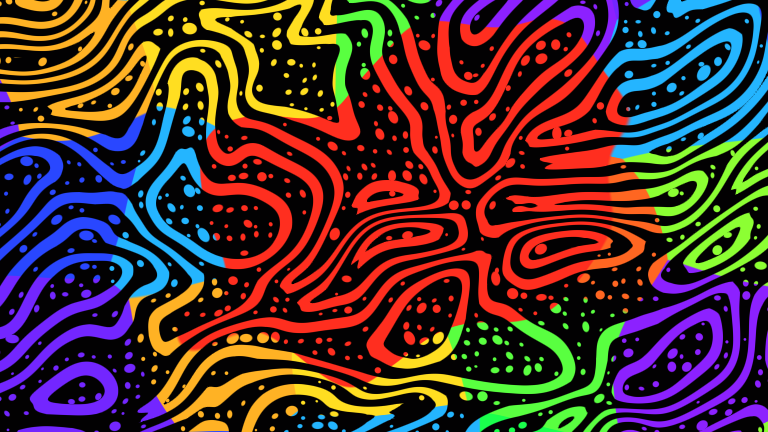
Give the GLSL for this pattern, as a Shadertoy shader.

```glsl
vec2 hash2(vec2 p) {
    p = vec2(dot(p, vec2(127.1, 311.7)), dot(p, vec2(269.5, 183.3)));
    return fract(sin(p) * 43758.5453);
}

// Gradient noise, roughly -0.7 to 0.7
float cornerSlope(vec2 cell, vec2 f, vec2 corner) {
    float angle = 6.2832 * hash2(cell + corner).x;
    return dot(vec2(cos(angle), sin(angle)), f - corner);
}

float noise(vec2 p) {
    vec2 i = floor(p), f = p - i;
    vec2 u = f * f * f * (f * (f * 6.0 - 15.0) + 10.0);
    float low = mix(cornerSlope(i, f, vec2(0, 0)), cornerSlope(i, f, vec2(1, 0)), u.x);
    float high = mix(cornerSlope(i, f, vec2(0, 1)), cornerSlope(i, f, vec2(1, 1)), u.x);
    return mix(low, high, u.y);
}

vec2 tilt(vec2 p, float angle) {
    float c = cos(angle), s = sin(angle);
    return vec2(c * p.x + s * p.y, c * p.y - s * p.x);
}

// Warped height map: bands lie at half levels, gaps at whole levels
float height(vec2 p) {
    p += 0.16 * vec2(noise(p * 2.9 + 7.3), noise(p * 2.9 + 31.8));
    vec2 q = tilt(p, 0.5);
    return 4.4 * noise(q * vec2(2.9, 5.2) + 3.6) + 0.6 * noise(q * vec2(6.5, 9.5) + 17.2);
}

// Height in x, slope in yz
vec3 heightAndSlope(vec2 p) {
    vec2 e = vec2(0.003, 0.0);
    float h = height(p);
    return vec3(h, (vec2(height(p + e.xy), height(p + e.yx)) - h) / e.x);
}

float bandHalfWidth(vec2 slope) {
    return min(0.0135 * sqrt(dot(slope, slope) + 14.0), 0.22);
}

float bands(vec2 p) {
    vec3 h = heightAndSlope(p);
    float edge = abs(fract(h.x) - 0.5) - bandHalfWidth(h.yz);
    float soft = max(0.6 * fwidth(edge), 0.0005);
    return smoothstep(soft, -soft, edge);
}

// Oval dots that fit the room between bands and follow their direction
float dots(vec2 p, float px) {
    float size = 0.034, cover = 0.0;
    vec2 home = floor(p / size);
    for (int k = 0; k < 9; k++) {
        vec2 cell = home + vec2(k % 3 - 1, k / 3 - 1);
        vec2 rnd = hash2(cell + 5.0);
        vec2 center = (cell + 0.5 + 0.55 * (rnd - 0.5)) * size;
        vec3 h = heightAndSlope(center);
        float slope = max(length(h.yz), 2.0);
        float offLevel = abs(h.x - round(h.x));
        float room = (0.5 - bandHalfWidth(h.yz) - offLevel) / slope - 0.0055;
        float radius = min(room, mix(0.004, 0.0105, rnd.x * rnd.y * 1.5));
        if (radius < 0.0025) continue;
        vec2 across = h.yz / slope, d = p - center;
        across = length(across) > 0.9 ? across : vec2(1, 0);
        vec2 local = vec2(dot(d, across), dot(d, vec2(-across.y, across.x)));
        local.y /= 1.0 + 0.6 * hash2(cell + 19.0).x;
        cover = max(cover, smoothstep(0.7 * px, -0.7 * px, length(local) - radius));
    }
    return cover;
}

// Patches of flat colour around a large red island
vec3 patchColor(vec2 p, float px) {
    vec3 palette[11] = vec3[11](
        vec3(1.0, 0.70, 0.14), vec3(1.0, 0.87, 0.13), vec3(0.35, 1.0, 0.25),
        vec3(0.55, 0.13, 1.0), vec3(0.14, 0.71, 1.0), vec3(0.16, 0.28, 1.0),
        vec3(0.14, 0.71, 1.0), vec3(0.10, 1.0, 0.30), vec3(1.0, 0.40, 0.13),
        vec3(0.55, 1.0, 0.20), vec3(0.45, 0.15, 1.0));
    vec2 wobble = vec2(noise(p * 2.4 + 11.0), noise(p * 2.4 + 43.0));
    vec2 q = (p + 0.13 * wobble) / 0.36 + 0.5;
    vec2 home = floor(q);
    vec3 color = vec3(0.0);
    float nearest = 9.0;
    for (int k = 0; k < 9; k++) {
        vec2 cell = home + vec2(k % 3 - 1, k / 3 - 1);
        float d = length(q - cell - 0.5 - 0.5 * (hash2(cell + 2.0) - 0.5));
        int index = int(mod(cell.x + 2.0 + 5.0 * (1.0 - cell.y), 11.0));
        color = mix(color, palette[index], smoothstep(-4.0 * px, 4.0 * px, nearest - d));
        nearest = min(nearest, d);
    }
    vec2 island = tilt(p - vec2(0.11, 0.03), 0.35) / vec2(0.57, 0.36);
    float edge = (length(island) - 1.0 + 0.5 * noise(p * 3.0 + 23.0)) * 0.4;
    return mix(color, vec3(1.0, 0.18, 0.12), smoothstep(px, -px, edge));
}

void mainImage(out vec4 fragColor, in vec2 fragCoord) {
    float px = 1.0 / iResolution.y;
    vec2 p = (fragCoord - 0.5 * iResolution.xy) * px;
    float ink = max(bands(p), dots(p, px));
    fragColor = vec4(mix(vec3(0.008, 0.004, 0.006), patchColor(p, px), ink), 1.0);
}
```
